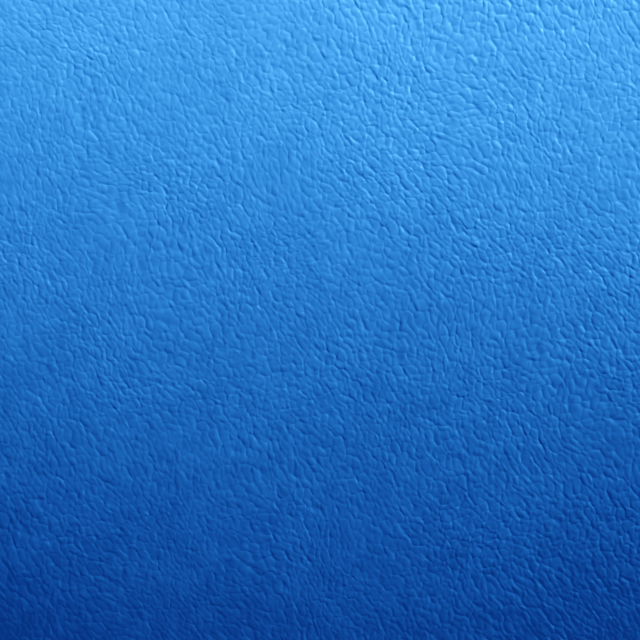
Give the GLSL for this texture, as a WebGL 1 fragment shader.

```glsl
precision highp float;
uniform vec2 u_resolution;

vec2 hash2(vec2 p) {
  vec3 q = fract(vec3(p.xyx) * vec3(0.1031, 0.1030, 0.0973));
  q += dot(q, q.yzx + 33.33);
  return fract((q.xx + q.yz) * q.zy);
}

float noise(vec2 p) {
  vec2 i = floor(p), f = fract(p);
  f = f * f * (3.0 - 2.0 * f);
  return mix(mix(hash2(i).x, hash2(i + vec2(1.0, 0.0)).x, f.x),
             mix(hash2(i + vec2(0.0, 1.0)).x, hash2(i + 1.0).x, f.x), f.y);
}

// Soft domes of uneven height, blended where neighbouring cells meet
float pebbles(vec2 p) {
  vec2 cell = floor(p), f = fract(p);
  float sum = 0.0;
  for (int y = -1; y <= 1; y++) {
    for (int x = -1; x <= 1; x++) {
      vec2 offset = vec2(float(x), float(y));
      vec2 seed = 0.1 + 0.8 * hash2(cell + offset);
      vec2 d = offset + seed - f;
      sum += exp(-10.0 * dot(d, d) + 1.2 * hash2(cell + offset + 57.0).x);
    }
  }
  return log(sum + 0.002) / 10.0;
}

// Leather relief, with cells stretched along a steep falling diagonal
float grainHeight(vec2 p) {
  vec2 warp = vec2(noise(p * 9.0), noise(p * 9.0 + 40.0)) - 0.5;
  vec2 q = p + 0.025 * warp;
  q = vec2(dot(q, vec2(0.87, 0.5)) * 126.0, dot(q, vec2(0.5, -0.87)) * 100.0) + 200.0;
  q += 0.7 * vec2(noise(q * 0.8), noise(q * 0.8 + 70.0));
  return 1.5 * pebbles(q) + 0.5 * noise(q * 1.1 + 15.0) + 0.3 * noise(q * 0.5 + 90.0);
}

// Blue ramp from shadow to highlight
vec3 leatherBlue(float tone) {
  return vec3(0.04 + tone * (0.14 + 0.14 * tone),
              0.245 + 0.44 * tone,
              0.565 + tone * (0.49 - 0.09 * tone));
}

void main() {
  vec2 uv = gl_FragCoord.xy / u_resolution;
  vec2 p = gl_FragCoord.xy / u_resolution.y;

  // Broad light falling from the top, with a sheen at the upper right
  vec2 toSheen = (uv - vec2(0.88, 0.84)) * vec2(1.9, 3.2);
  float side = abs(uv.x - 0.5) * 2.0;
  float tone = 0.04 + 0.85 * uv.y + 0.1 * exp(-dot(toSheen, toSheen));
  tone -= 0.1 * side * side * (1.0 - smoothstep(0.0, 0.6, uv.y));
  tone += 0.03 * (noise(uv * 5.0 + 3.0) - 0.5);

  // Faint mottling across groups of grains
  tone += 0.03 * (noise(p * 16.0 + 8.0) - 0.5) + 0.09 * (noise(p * 52.0 + 21.0) - 0.5);

  // Fine relief lit from the upper right, with brighter glints on steep faces
  float relief = grainHeight(p) - grainHeight(p + vec2(0.0022, 0.0020));
  relief += 0.5 * relief * abs(relief);
  float depth = 0.75 + 0.35 * smoothstep(0.1, 0.9, uv.x) + 0.4 * (noise(uv * 7.0) - 0.5);
  depth *= 0.75 + 0.35 * smoothstep(0.0, 0.8, uv.y);
  tone += 0.36 * depth * relief;

  gl_FragColor = vec4(clamp(leatherBlue(max(tone, -0.1)), 0.0, 1.0), 1.0);
}
```
